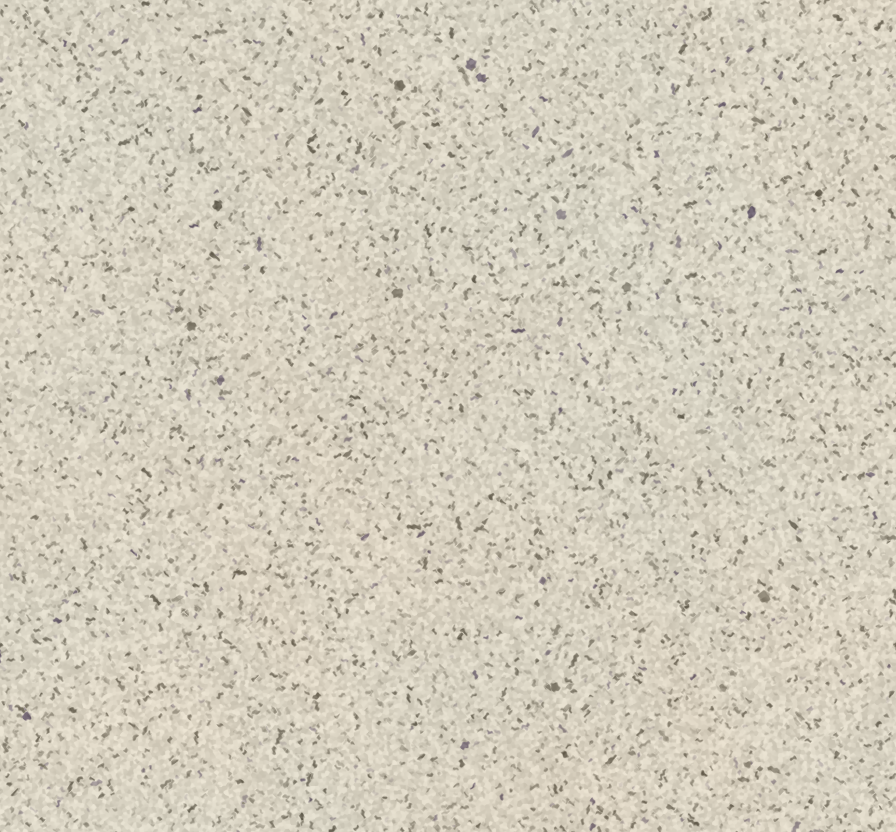
A WebGL 2 fragment shader for this texture:

```glsl
#version 300 es
precision highp float;
precision highp int;
// Pale cream speckled stone: fine grain, scattered grey flecks and rare dark blots.

uniform vec2 u_resolution;
out vec4 fragColor;

// Lengths are fractions of the canvas height.
const vec3  STONE_COLOR   = vec3(0.853, 0.829, 0.764);
const vec3  GREY_DROP     = vec3(1.0, 1.0, 0.99);
const vec3  VIOLET_DROP   = vec3(1.0, 1.06, 0.78);
const vec3  BLUSH         = vec3(0.008, -0.002, -0.006);
const float GRAIN_CELLS   = 235.0;   // grain cells per canvas height
const float GRAIN_AMOUNT  = 0.135;
const float MOTTLE_AMOUNT = 0.008;
const float EDGE_SOFTNESS = 0.0014;
const float WARP_AMOUNT   = 0.0007;
const float WARP_FREQ     = 850.0;

struct FleckLayer {
  float cells;      // cells per canvas height
  float presence;   // share of cells holding a fleck
  vec2 halfLength;  // shortest, longest
  vec2 radius;      // thinnest, thickest
  vec2 depth;       // faintest, darkest
  float bias;       // higher means more faint flecks
  float violet;     // share of violet flecks
};

const FleckLayer FINE = FleckLayer(103.0, 0.46, vec2(0.0006, 0.0038),
  vec2(0.0013, 0.0020), vec2(0.08, 0.38), 1.9, 0.08);
const FleckLayer MEDIUM = FleckLayer(46.0, 0.24, vec2(0.0018, 0.0062),
  vec2(0.0016, 0.0026), vec2(0.17, 0.42), 1.2, 0.14);
const FleckLayer BLOT = FleckLayer(12.0, 0.13, vec2(0.0005, 0.0030),
  vec2(0.0036, 0.0062), vec2(0.24, 0.43), 0.9, 0.35);

// Integer hash: cell and salt to three values in 0..1.
vec3 hash3(vec2 cell, int salt) {
  uvec3 v = uvec3(ivec3(ivec2(cell), salt)) * 1664525u + 1013904223u;
  v.x += v.y * v.z; v.y += v.z * v.x; v.z += v.x * v.y;
  v ^= v >> 16u;
  v.x += v.y * v.z; v.y += v.z * v.x; v.z += v.x * v.y;
  return vec3(v >> 8u) / 16777216.0;
}

// Smooth cellular noise: tones of scattered points, blended by distance.
float cellularGrain(vec2 p) {
  vec2 base = floor(p);
  float toneSum = 0.0, weightSum = 0.0;
  for (int y = -1; y <= 1; y++)
  for (int x = -1; x <= 1; x++) {
    vec2 cell = base + vec2(x, y);
    vec3 h = hash3(cell, 1);
    vec2 offset = p - cell - h.xy;
    float weight = exp(-6.0 * dot(offset, offset));
    toneSum += weight * h.z;
    weightSum += weight;
  }
  return toneSum / weightSum - 0.5;
}

// Layered sines for broad, uneven patches in -1..1.
float mottle(vec2 p) {
  return 0.4 * sin(5.1 * p.x + 2.3 * p.y + 1.0)
       + 0.3 * sin(9.7 * p.y - 6.1 * p.x + 2.0 * sin(4.0 * p.x))
       + 0.3 * sin(23.0 * p.x + 17.0 * p.y + 2.0 * sin(13.0 * p.y));
}

float capsuleDistance(vec2 p, vec2 axis, float halfLength, float radius) {
  float along = clamp(dot(p, axis), -halfLength, halfLength);
  return length(p - axis * along) - radius;
}

// Colour taken away by the darkest fleck of one layer.
vec3 fleckDrop(vec2 p, FleckLayer layer, int salt, float softness) {
  vec2 base = floor(p * layer.cells);
  float strongest = 0.0;
  vec3 tint = GREY_DROP;
  for (int y = -1; y <= 1; y++)
  for (int x = -1; x <= 1; x++) {
    vec2 cell = base + vec2(x, y);
    vec3 place = hash3(cell, salt);
    vec3 shape = hash3(cell, salt + 1);
    vec3 look = hash3(cell, salt + 2);
    vec2 center = (cell + place.xy) / layer.cells;
    float crowding = 1.0 + 0.25 * mottle(center * 3.0);
    if (place.z > layer.presence * crowding) continue;
    float angle = 3.14159 * shape.x;
    float d = capsuleDistance(p - center, vec2(cos(angle), sin(angle)),
      mix(layer.halfLength.x, layer.halfLength.y, shape.y * shape.y),
      mix(layer.radius.x, layer.radius.y, shape.z));
    float cover = 1.0 - smoothstep(-softness, softness, d);
    float drop = cover * mix(layer.depth.x, layer.depth.y, pow(look.x, layer.bias));
    if (drop > strongest) {
      strongest = drop;
      tint = look.y < layer.violet ? VIOLET_DROP : GREY_DROP;
    }
  }
  return strongest * tint;
}

void main() {
  vec2 p = gl_FragCoord.xy / u_resolution.y;
  float softness = max(EDGE_SOFTNESS, 0.7 / u_resolution.y);

  // Grainy ground with faint broad patches
  float patches = mottle(p);
  vec3 color = STONE_COLOR + GRAIN_AMOUNT * cellularGrain(p * GRAIN_CELLS)
    + MOTTLE_AMOUNT * patches + BLUSH * mottle(p.yx + 4.0);

  // Flecks with slightly ragged outlines
  vec2 ragged = p + WARP_AMOUNT * sin(p.yx * WARP_FREQ + 3.0 * sin(p * 190.0));
  vec3 drop = fleckDrop(ragged, FINE, 10, softness);
  drop = max(drop, fleckDrop(ragged, MEDIUM, 20, softness));
  drop = max(drop, fleckDrop(ragged, BLOT, 30, softness));

  fragColor = vec4(clamp(color - drop, 0.0, 1.0), 1.0);
}
```
